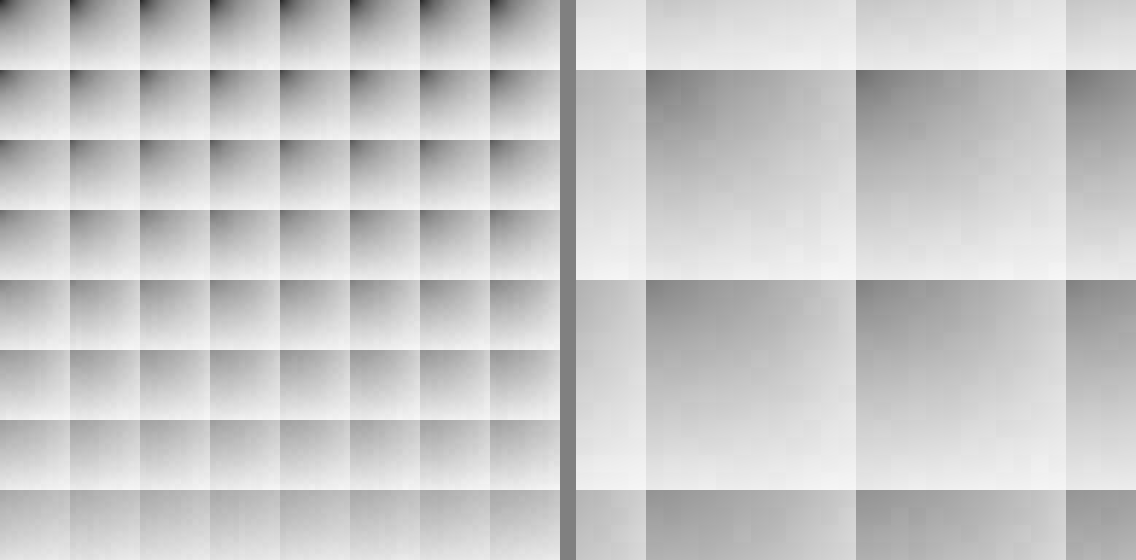
Left, the full canvas; right, a detail of the centre.
A Shadertoy shader for this pattern:

```glsl
// Draws an 8 by 8 grid of grey gradient tiles, dark at the upper left, softening down the rows.

const float TILES = 8.0;
const float BLOCKS = 12.0;
const float GRAIN = 0.014;

float hash(vec2 p) {
    return fract(sin(dot(p, vec2(127.1, 311.7))) * 43758.5453);
}

// Faint steps in small blocks, plus weaker column streaks
float blockGrain(vec2 local, vec2 tile, float amount) {
    vec2 block = floor(local * BLOCKS) + tile * BLOCKS;
    float patches = hash(block) - 0.5;
    float streaks = hash(vec2(block.x, tile.y + 91.0)) - 0.5;
    return amount * (patches + 0.6 * streaks);
}

// Four-corner ramp whose sideways curve is strongest in the middle rows
float ramp(vec2 local, float row) {
    float bump = exp(-pow((row - 0.65) / 0.24, 2.0));
    float last = smoothstep(0.86, 1.0, row);
    float topLeft = 0.54 + 0.12 * row;
    float topRight = 0.77 + 0.05 * bump - 0.02 * last;
    float bottomLeft = 0.92 - 0.04 * last;
    float bottomRight = 0.96 - 0.04 * last;
    float top = mix(topLeft, topRight, pow(local.x, 1.1 + 1.1 * bump));
    float bottom = mix(bottomLeft, bottomRight, local.x);
    return mix(top, bottom, pow(local.y, 1.1));
}

// Dark glow in the upper left corner, fading from row to row
float cornerShadow(vec2 local, float row, float column) {
    float strength = 0.40 * pow(1.0 - row, 1.6);
    float falloff = mix(4.4, 3.5, column);
    return strength * exp(-falloff * length(local));
}

float tileShade(vec2 uv) {
    vec2 grid = vec2(uv.x, 1.0 - uv.y) * TILES;
    vec2 tile = clamp(floor(grid), 0.0, TILES - 1.0);
    vec2 local = clamp(grid - tile, 0.0, 1.0);
    vec2 place = tile / (TILES - 1.0);
    float shade = ramp(local, place.y);
    shade -= cornerShadow(local, place.y, place.x);
    return shade + blockGrain(local, tile, GRAIN);
}

void mainImage(out vec4 fragColor, in vec2 fragCoord) {
    // Four samples per pixel smooth the tile edges
    float shade = 0.0;
    for (int i = 0; i < 4; i++) {
        vec2 offset = vec2(float(i % 2), float(i / 2)) * 0.5 - 0.25;
        shade += 0.25 * tileShade((fragCoord + offset) / iResolution.xy);
    }
    fragColor = vec4(vec3(clamp(shade, 0.0, 1.0)), 1.0);
}
```
